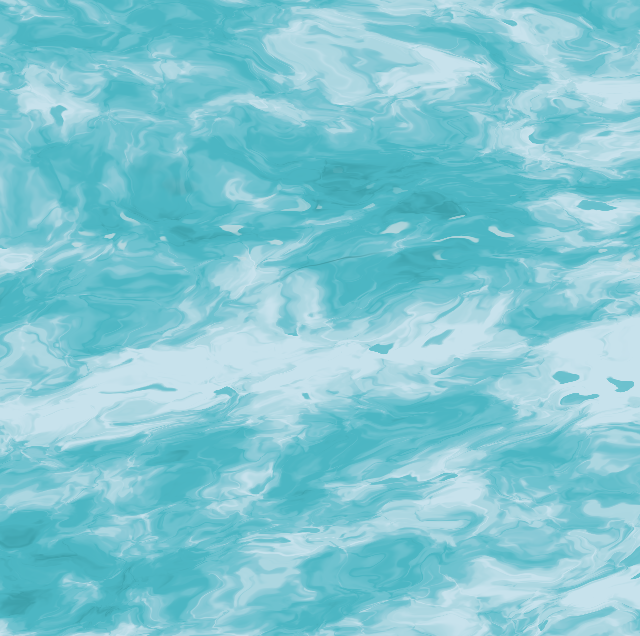
Reproduce this texture procedurally as a Shadertoy shader.

```glsl
// Foamy turquoise sea: glassy ripples, pale drifting foam, thin veins and dark creases.

const vec3 DEEP  = vec3(0.24, 0.63, 0.67);
const vec3 TEAL  = vec3(0.30, 0.715, 0.765);
const vec3 WATER = vec3(0.43, 0.76, 0.81);
const vec3 MILKY = vec3(0.54, 0.79, 0.84);
const vec3 PALE  = vec3(0.67, 0.84, 0.88);
const vec3 FOAM  = vec3(0.78, 0.885, 0.925);
const vec3 CREASE = vec3(0.22, 0.55, 0.58);
const vec3 GLINT  = vec3(0.78, 0.86, 0.88);

const float STRETCH = 2.2;       // width to height of the ripples
const float TILT = 0.38;         // slope of the foam drifts
const float SWELL_SCALE = 3.2;
const float RIPPLE_SCALE = 9.0;
const float CHOP_SCALE = 23.0;
const float SWIRL_SCALE = 12.0;
const float HOLE_SCALE = 19.0;
const float VEIN_SCALE = 6.0;
const float TROUGH_HEIGHT = 0.63;
const float FBM_MEAN = 0.469;
const float FBM_DEVIATION = 0.123;

float hash(vec2 p) {
    return fract(sin(dot(p, vec2(127.1, 311.7))) * 43758.5453);
}

float noise(vec2 p) {
    vec2 i = floor(p), f = fract(p);
    f = f * f * f * (f * (f * 6.0 - 15.0) + 10.0);
    return mix(mix(hash(i), hash(i + vec2(1, 0)), f.x),
               mix(hash(i + vec2(0, 1)), hash(i + vec2(1, 1)), f.x), f.y);
}

float fbm(vec2 p) {
    float sum = 0.0, amplitude = 0.5;
    for (int i = 0; i < 4; i++) {
        sum += amplitude * noise(p);
        p = mat2(1.6, 1.2, -1.2, 1.6) * p + 17.3;
        amplitude *= 0.5;
    }
    return sum;
}

// fbm with zero mean and unit deviation
float waves(vec2 p) {
    return (fbm(p) - FBM_MEAN) / FBM_DEVIATION;
}

vec2 warp(vec2 p) {
    return vec2(waves(p), waves(p + vec2(41.0, 23.0)));
}

float bump(float x, float centre, float width) {
    float d = (x - centre) / width;
    return exp(-d * d);
}

// Thin line along the middle level of a noise field
float contour(float n, float width) {
    return 1.0 - smoothstep(0.0, width, abs(n - FBM_MEAN));
}

vec3 seaColour(float tone) {
    vec3 c = mix(DEEP, TEAL, smoothstep(-3.4, -1.7, tone));
    c = mix(c, WATER, smoothstep(-1.5, -0.5, tone));
    c = mix(c, MILKY, smoothstep(-0.45, 0.05, tone));
    c = mix(c, PALE, smoothstep(0.0, 0.5, tone));
    return mix(c, FOAM, smoothstep(0.55, 1.7, tone));
}

void mainImage(out vec4 fragColor, in vec2 fragCoord) {
    vec2 uv = fragCoord / iResolution.y;

    // Drifts rise to the right below the trough and fall to the right above it
    float above = smoothstep(0.5, 0.9, uv.y);
    float slope = mix(TILT, -0.6 * TILT, above);
    vec2 p = vec2(uv.x, STRETCH * uv.y - slope * (uv.x - 0.5)) + 3.7;
    vec2 q = p + 0.028 * warp(p * 5.0);
    vec2 r = q + 0.010 * warp(q * 13.0 + 9.0);

    // Swell, ripples, chop and glassy swirls
    float trough = bump(uv.y, TROUGH_HEIGHT + 0.04 * sin(6.0 * uv.x), 0.1);
    float crest = bump(uv.y, 0.9, 0.1) + 0.6 * bump(uv.y, 0.43, 0.12);
    float tone = 0.55 * waves(q * SWELL_SCALE) + 0.6 * waves(r * RIPPLE_SCALE + 31.0);
    tone += 0.24 * waves(r * CHOP_SCALE + 63.0);
    tone += 0.28 * sin(26.0 * fbm(r * SWIRL_SCALE + 5.0));
    tone += 0.45 * crest - 0.6 * trough - 0.06;

    // Veins in the foam, light and dark lines on the water
    float foam = smoothstep(0.0, 0.9, tone);
    float vein = contour(fbm(r * VEIN_SCALE + 53.0), 0.024);
    tone += 0.8 * vein * smoothstep(-0.6, 0.4, tone);
    tone += 0.45 * contour(fbm(r * 10.0 + 97.0), 0.03);
    tone -= 0.5 * contour(fbm(r * 11.0 + 19.0), 0.035);

    // Open holes with bright rims
    float cell = noise(r * HOLE_SCALE + 71.0);
    float hole = smoothstep(0.78, 0.85, cell);
    float rim = smoothstep(0.64, 0.76, cell) * (1.0 - hole);
    tone += 0.6 * rim * foam;
    tone = mix(tone, -1.1, 0.85 * hole * foam);

    vec3 colour = seaColour(tone);

    // Dark creases and small glints along the trough
    float patches = smoothstep(0.55, 0.75, noise(q * 4.0 + 87.0));
    float line = contour(noise(q * vec2(3.0, 9.0) + 13.0), 0.06);
    float calm = bump(uv.y, TROUGH_HEIGHT, 0.07);
    colour = mix(colour, CREASE, 0.8 * line * patches * calm);
    float glint = smoothstep(0.82, 0.9, noise(r * vec2(34.0, 30.0) + 29.0));
    colour = mix(colour, GLINT, 0.8 * glint * calm);

    fragColor = vec4(colour, 1.0);
}
```
